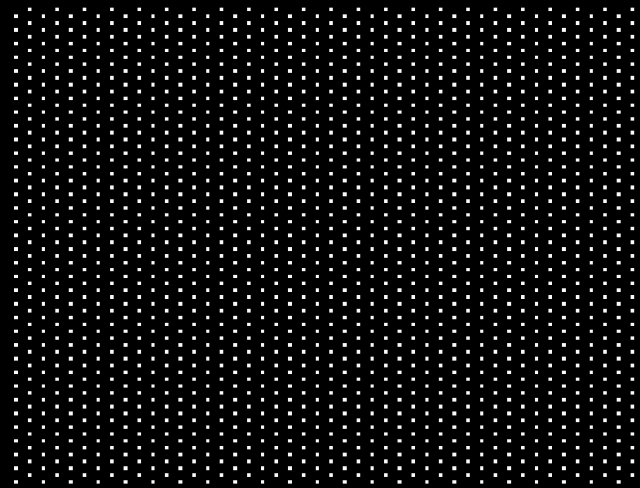
A Shadertoy shader for this pattern:

```glsl
// Lengths are fractions of the canvas height
const float PITCH = 0.028069;               // spacing of columns and of rows
const vec2 FIRST_DOT = vec2(0.0328, 0.0332); // from the upper left corner
const vec2 LAST_CELL = vec2(45.0, 34.0);     // 46 columns, 35 rows
const float SIDE = 0.0073;                  // mean side of a dot
const float SIDE_SWING = 0.00095;           // variation of the side
const float SWING_PERIOD = 4.0;             // cells per cycle of variation
const vec2 SWING_PEAK = vec2(0.0, 0.75);    // cell where dots are largest
const vec3 GROUND = vec3(0.0);
const vec3 DOT = vec3(0.98);
const float TAU = 6.2831853;

// Antialiased coverage of an axis-aligned box
float boxCoverage(vec2 offset, vec2 size, float pixel) {
    vec2 inside = clamp((0.5 * size - abs(offset)) / pixel + 0.5, 0.0, 1.0);
    return inside.x * inside.y;
}

void mainImage(out vec4 fragColor, in vec2 fragCoord) {
    float pixel = 1.0 / iResolution.y;
    vec2 fromTopLeft = vec2(fragCoord.x, iResolution.y - fragCoord.y) * pixel;
    vec2 grid = (fromTopLeft - FIRST_DOT) / PITCH;

    // Nearest dot, with odd columns raised by half a row
    float column = clamp(round(grid.x), 0.0, LAST_CELL.x);
    float raise = 0.5 * mod(column, 2.0);
    float row = clamp(round(grid.y + raise), 0.0, LAST_CELL.y);
    vec2 center = vec2(column, row - raise);

    // Width cycles across the columns, height down the rows
    vec2 size = SIDE + SIDE_SWING * cos(TAU * (center - SWING_PEAK) / SWING_PERIOD);

    float coverage = boxCoverage((grid - center) * PITCH, size, pixel);
    fragColor = vec4(mix(GROUND, DOT, coverage), 1.0);
}
```
